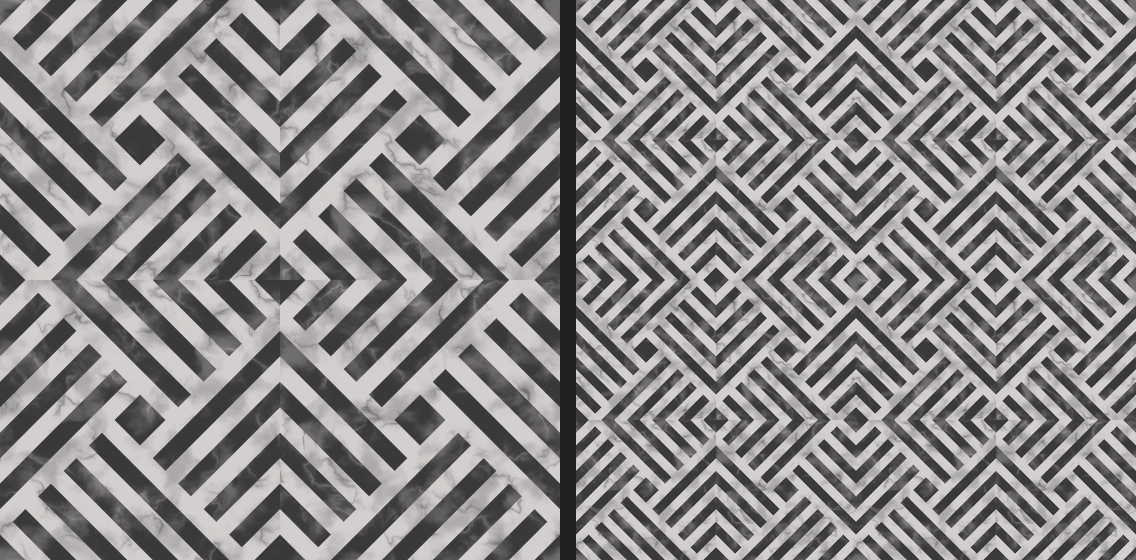
Left: one tile. Right: repeated 2 by 2.
This pattern is drawn by a three.js fragment shader. Its source:

```glsl
// Inlaid marble floor: nested dark chevrons and small diamonds on pale stone.
// Axes turned by 45 degrees make every chevron a stack of L-shaped strips;
// wrapped gradient noise adds clouds and veins, so the square tiles.

#define UNITS 22.0        // strip widths per repeat along each diagonal axis
#define REACH 9.0         // outermost chevron, in strip widths
#define EDGE 0.0011       // edge softness, in canvas widths
#define DARK_TONE 0.228
#define LIGHT_TONE 0.825
#define DARK_CLOUD 0.21
#define LIGHT_CLOUD 0.15
#define DARK_VEIN 0.20
#define LIGHT_VEIN 0.27
#define VEIN_SHARPNESS 17.0
#define SLIP 0.32         // jump of the grain across the central mitres
#define TINT vec3(1.0, 0.985, 0.98)

varying vec2 vUv;

// Gradient noise on a lattice that wraps after "period" cells
float corner(vec2 cell, vec2 local, vec2 offset, vec2 period) {
  vec2 c = floor(mod(cell + offset + 0.5, period));
  float angle = 6.2832 * fract(sin(dot(c, vec2(127.1, 311.7))) * 43758.5);
  return dot(vec2(cos(angle), sin(angle)), local - offset);
}

float noise(vec2 p, vec2 period) {
  vec2 i = floor(p), f = p - i;
  vec2 w = f * f * f * (f * (f * 6.0 - 15.0) + 10.0);
  vec2 o = vec2(0.0, 1.0);
  return mix(mix(corner(i, f, o.xx, period), corner(i, f, o.yx, period), w.x),
             mix(corner(i, f, o.xy, period), corner(i, f, o.yy, period), w.x), w.y);
}

float fbm(vec2 p, vec2 period) {
  float sum = 0.0, amplitude = 1.0;
  for (int i = 0; i < 5; i++) {
    sum += amplitude * noise(p * period, period);
    p += vec2(0.173, 0.291);
    period *= 2.0;
    amplitude *= 0.5;
  }
  return sum;
}

// x: soft clouds, y: thin broken veins, both drawn out along the diagonal
vec2 marble(vec2 uv, float seed) {
  vec2 p = uv + SLIP * (fract(uv + 0.5) - 0.5).yx;
  vec2 s = vec2(p.x + p.y, p.x - p.y) + seed * vec2(0.37, 0.61);
  float warp = fbm(s + 0.23, vec2(4.0, 6.0));
  float clouds = fbm(s + 0.03 * warp, vec2(7.0, 15.0));
  float ridge = abs(fbm(s + 0.41 + 0.04 * warp, vec2(5.0, 8.0)));
  float presence = smoothstep(-0.15, 0.35, noise(s * 9.0 + 0.5, vec2(9.0)));
  return vec2(clouds, exp(-VEIN_SHARPNESS * ridge) * presence);
}

// Distances are in strip widths, negative inside
float square(vec2 q) {
  return max(abs(q.x), abs(q.y)) - 1.0;
}

vec2 wrap(vec2 q) {
  return mod(q + 0.5 * UNITS, UNITS) - 0.5 * UNITS;
}

float chevrons(vec2 q) {
  float rim = max(q.x, q.y);
  float strip = abs(mod(rim + 0.5, 2.0) - 1.0) - 0.5;
  return max(strip, max(rim - REACH, -1.0 - min(q.x, q.y)));
}

// A diamond with chevrons opening toward it from two opposite sides
float motif(vec2 q) {
  return min(square(q), min(chevrons(q), chevrons(-q)));
}

float inlay(vec2 uv) {
  vec2 q = UNITS * vec2(uv.x + uv.y, uv.x - uv.y);
  float h = 0.5 * UNITS;
  float sideways = motif(wrap(q));
  float upright = motif(wrap(q - h) * vec2(-1.0, 1.0));
  float links = min(square(wrap(q - vec2(h, 0.0))), square(wrap(q - vec2(0.0, h))));
  return min(min(sideways, upright), links);
}

void main() {
  // Two stones with separate grain
  vec2 d = marble(vUv, 1.0);
  vec2 l = marble(vUv, 2.0);
  float dark = DARK_TONE + DARK_CLOUD * smoothstep(-0.1, 0.7, d.x) + DARK_VEIN * d.y;
  float light = LIGHT_TONE - LIGHT_CLOUD * smoothstep(-0.15, 0.6, l.x) - LIGHT_VEIN * l.y;

  // Set the dark strips into the pale ground
  float soft = EDGE * UNITS * 1.414;
  float tone = mix(dark, light, smoothstep(-soft, soft, inlay(vUv)));
  gl_FragColor = vec4(tone * TINT, 1.0);
}
```
